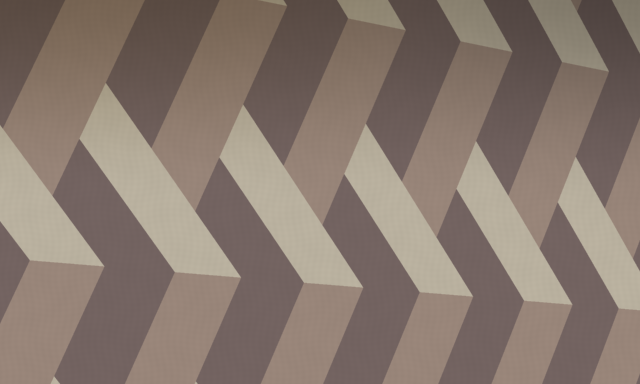
A WebGL 2 fragment shader for this pattern:

```glsl
#version 300 es
precision highp float;

uniform vec2 u_resolution;
out vec4 fragColor;

// Perspective lattice, measured from the top left in canvas fractions
const vec2 ORIGIN = vec2(0.544, 0.048);
const vec2 ACROSS = vec2(0.2145, 0.0655);
const vec2 DOWN = vec2(-0.0738, 0.681);
const vec2 RECEDE = vec2(0.054, -0.010);

// Band shape, in lattice cells
const float BAND_WIDTH = 0.5;
const float TAN_SLANT = 0.55;
const float CREAM_SLANT = 1.95;

const vec3 CREAM = vec3(0.725, 0.692, 0.622);
const vec3 TAN = vec3(0.598, 0.522, 0.475);
const vec3 PLUM = vec3(0.450, 0.388, 0.378);
const vec3 WARM_TINT = vec3(1.03, 0.99, 0.89);

const float TOP_SHADE = 0.27;
const float CORNER_SHADE = 0.08;
const float WEAVE_STRENGTH = 0.012;
const int SAMPLES = 4;
const float FILTER_WIDTH = 1.3;

// Undo the perspective: canvas position to (column, row)
vec2 toLattice(vec2 c) {
    mat2 basis = mat2(ACROSS - c * RECEDE.x, DOWN - c * RECEDE.y);
    return inverse(basis) * (c - ORIGIN);
}

// Folded bands: cream slides out from behind one tan band and over the next
vec3 bandColor(vec2 cell) {
    float row = fract(cell.y);
    float tanPhase = cell.x + TAN_SLANT * row;
    float creamPhase = cell.x + CREAM_SLANT * (1.0 - row);
    float tanColumn = floor(tanPhase);
    float creamColumn = floor(creamPhase);

    bool onCream = creamPhase - creamColumn < BAND_WIDTH
        && tanPhase > creamColumn - 1.0 + BAND_WIDTH;
    bool onTan = tanPhase - tanColumn < BAND_WIDTH
        && creamPhase > tanColumn + BAND_WIDTH;
    return onCream ? CREAM : (onTan ? TAN : PLUM);
}

// Faint cloth threads and mottling from layered sines
float weave(vec2 c) {
    float threads = sin(c.x * 610.0 + 2.0 * sin(c.y * 37.0))
        + 0.6 * sin(c.y * 420.0 + 2.0 * sin(c.x * 53.0));
    float mottle = sin(c.x * 91.0 + 1.7 * sin(c.y * 23.0))
        * sin(c.y * 47.0 + 1.3 * sin(c.x * 61.0));
    return 0.5 * threads + 0.6 * mottle;
}

// Room light fading toward the top, warmer at the upper left
vec3 lighting(vec2 c) {
    float top = 1.0 - smoothstep(-0.12, 0.52, c.y);
    float corner = smoothstep(0.55, 1.0, c.x) * (1.0 - smoothstep(0.0, 0.65, c.y));
    float shade = 1.0 - TOP_SHADE * top - CORNER_SHADE * corner;
    float warmth = top * (1.0 - 0.7 * smoothstep(0.2, 0.9, c.x));
    return shade * mix(vec3(1.0), WARM_TINT, warmth);
}

void main() {
    // Average a grid of samples to smooth the edges
    vec3 color = vec3(0.0);
    for (int j = 0; j < SAMPLES; j++) {
        for (int i = 0; i < SAMPLES; i++) {
            vec2 offset = (vec2(i, j) + 0.5) / float(SAMPLES) - 0.5;
            vec2 s = (gl_FragCoord.xy + offset * FILTER_WIDTH) / u_resolution;
            color += bandColor(toLattice(vec2(s.x, 1.0 - s.y)));
        }
    }
    color /= float(SAMPLES * SAMPLES);

    vec2 canvas = gl_FragCoord.xy / u_resolution;
    canvas.y = 1.0 - canvas.y;
    color *= lighting(canvas) * (1.0 + WEAVE_STRENGTH * weave(canvas));
    fragColor = vec4(color, 1.0);
}
```
